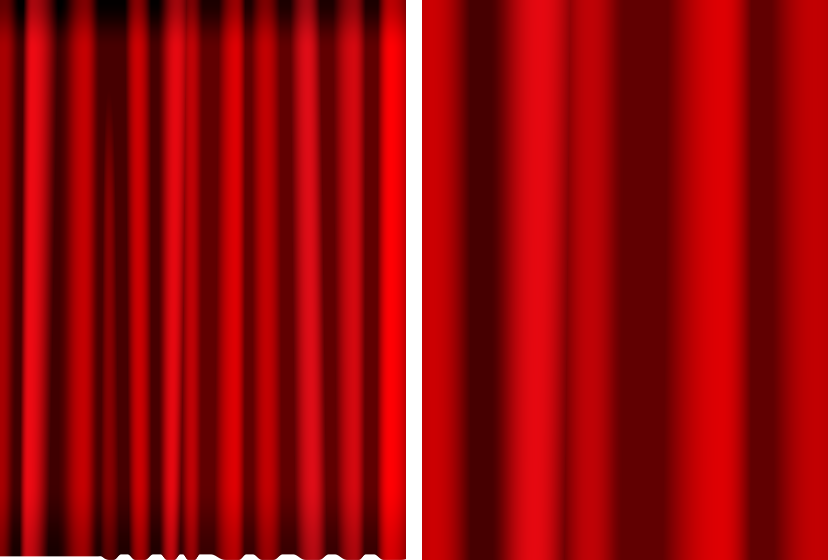
Left, the full canvas; right, a detail of the centre.
Write a Shadertoy shader that draws this texture.

```glsl
// Draws a red velvet stage curtain with uneven hanging folds and a wavy hem.

const int FOLDS = 12;

// Fold edges in widths of the canvas: left and right at the top, left and right at the hem
const vec4 EDGES[FOLDS] = vec4[](
    vec4(-.090, .050, -.090, .035), vec4(.050, .164, .042, .136),
    vec4(.152, .247, .145, .242), vec4(.254, .285, .238, .305),
    vec4(.297, .384, .308, .384), vec4(.386, .482, .390, .449),
    vec4(.441, .502, .446, .497), vec4(.523, .613, .507, .613),
    vec4(.609, .699, .615, .704), vec4(.700, .800, .712, .818),
    vec4(.803, .911, .815, .907), vec4(.917, 1.05, .913, 1.05));

// Ridge position inside the fold, ridge brightness, pink tint, brightness of the valley on its left
const vec4 SHADES[FOLDS] = vec4[](
    vec4(.72, .66, .00, .25), vec4(.27, .93, .07, .07),
    vec4(.60, .77, .00, .28), vec4(.45, .53, .00, .18),
    vec4(.48, .80, .00, .12), vec4(.52, .90, .06, .27),
    vec4(.50, .75, .02, .38), vec4(.66, .87, .00, .20),
    vec4(.50, .76, .00, .31), vec4(.56, .87, .09, .22),
    vec4(.63, .83, .06, .25), vec4(.34, 1.0, .00, .09));

// Rounded cross-section of a fold: 0 at both edges, 1 on the ridge
float foldProfile(float t, float ridge) {
    float s = smoothstep(0., ridge, t) * (1. - smoothstep(ridge, 1., t));
    return s * (1.5 - .5 * s);
}

void mainImage(out vec4 fragColor, in vec2 fragCoord) {
    vec2 uv = fragCoord / iResolution.xy;
    float valley = .25, light = 0., tint = 0., bulge = 0.;

    // Lay the folds from left to right and keep the brightest surface
    for (int i = 0; i < FOLDS; i++) {
        vec4 shade = SHADES[i];
        vec2 edge = mix(EDGES[i].zw, EDGES[i].xy, uv.y);
        float profile = foldProfile((uv.x - edge.x) / (edge.y - edge.x), shade.x);
        valley = mix(valley, shade.w, smoothstep(edge.x - .025, edge.x + .005, uv.x));

        // The dim narrow fold emerges only below the top
        float strength = i == 3 ? 1. - smoothstep(.6, .97, uv.y) : 1.;
        float surface = mix(valley, max(valley, shade.y), profile * strength);
        if (surface > light) {
            light = surface;
            tint = shade.z * profile;
        }
        bulge = max(bulge, profile);
    }

    // Shadow gathers in the valleys under the rail and near the hem
    light -= .27 * smoothstep(.91, 1., uv.y);
    light -= .16 * (1. - smoothstep(.0, .14, uv.y));
    light = max(light, 0.);
    vec3 velvet = vec3(light, tint * .6 * light, tint * light + .012 * light);

    // Flat hem on the left, scalloped by the folds on the right
    float scallop = .010 * (1. - smoothstep(.1, .9, bulge));
    float hem = mix(.0065, scallop, smoothstep(.24, .27, uv.x));
    float cloth = smoothstep(-.75, .75, (uv.y - hem) * iResolution.y);
    fragColor = vec4(mix(vec3(1.), velvet, cloth), 1.);
}
```
